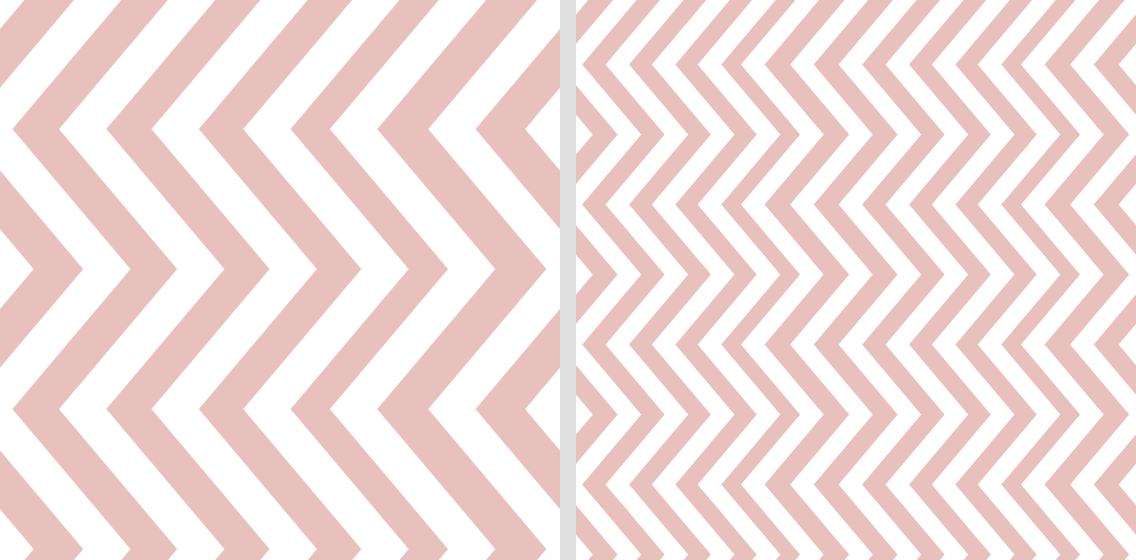
Left, the tile; right, the same tile 2 across and 2 down.
A Shadertoy shader for this pattern:

```glsl
const vec3 PAPER = vec3(1.0);
const vec3 BLUSH = vec3(0.910, 0.757, 0.739);

const float ZIGZAGS = 2.0;         // full zigzags down the canvas
const float TIP_HEIGHT = 0.2695;   // height of the lowest left-pointing tip
const float SWING = 0.2109;        // sideways travel from tip to tip
const float FIRST_EDGE = 0.0221;   // left edge of the first stripe at a tip
const float SOFTNESS = 0.75;       // half width of the edge blend, in pixels

// Stripes differ in width; the gaps between them are equal.
const int STRIPES = 6;
const float WIDTHS[STRIPES] = float[](0.0833, 0.0807, 0.0794, 0.0703, 0.0911, 0.0885);

// Rises from 0 to 1 and back over each unit.
float triangleWave(float t) {
    return 2.0 * abs(fract(t + 0.5) - 0.5);
}

// Horizontal signed distance to the nearest stripe, wrapping at the sides.
float stripeDistance(float x) {
    float total = 0.0;
    for (int i = 0; i < STRIPES; i++) total += WIDTHS[i];
    float gap = (1.0 - total) / float(STRIPES);

    float nearest = 1.0;
    float edge = FIRST_EDGE;
    for (int i = 0; i < STRIPES; i++) {
        float halfWidth = 0.5 * WIDTHS[i];
        float offset = fract(x - edge - halfWidth + 0.5) - 0.5;
        nearest = min(nearest, abs(offset) - halfWidth);
        edge += WIDTHS[i] + gap;
    }
    return nearest;
}

void mainImage(out vec4 fragColor, in vec2 fragCoord) {
    vec2 uv = fragCoord / iResolution.xy;

    // Shear the straight stripes into zigzags.
    float shift = SWING * triangleWave((uv.y - TIP_HEIGHT) * ZIGZAGS);
    float slope = 2.0 * SWING * ZIGZAGS;
    float dist = stripeDistance(uv.x - shift) / length(vec2(1.0, slope));

    // Blend across the edge.
    float blend = SOFTNESS / min(iResolution.x, iResolution.y);
    float ink = 1.0 - smoothstep(-blend, blend, dist);
    fragColor = vec4(mix(PAPER, BLUSH, ink), 1.0);
}
```
